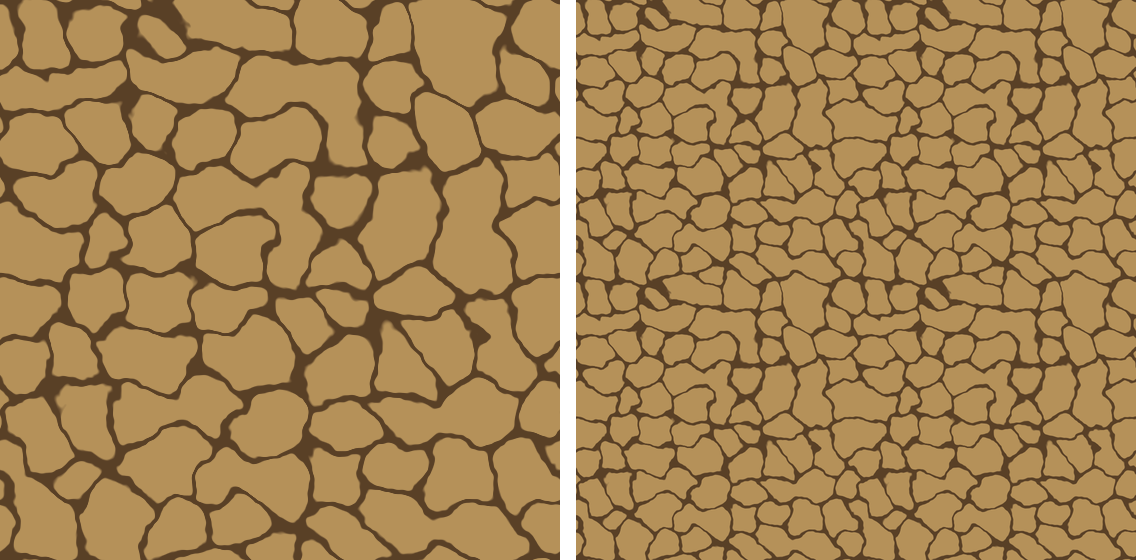
Left: one tile. Right: repeated 2 by 2.
Give the GLSL for this texture, as a WebGL 2 fragment shader.

```glsl
#version 300 es
precision highp float;
// Tiling wall of flat, rounded sandstone pieces set in dark brown mortar.

uniform vec2 u_resolution;
out vec4 fragColor;

const float TAU = 6.2831853;
const vec2 GRID = vec2(9.0, 10.0);           // stone seeds across the canvas
const vec3 STONE = vec3(0.71, 0.57, 0.35);
const vec3 MORTAR = vec3(0.35, 0.25, 0.15);
const float MORTAR_HALF = 0.042;             // in grid cells
const float EDGE_SOFT = 0.012;               // in grid cells
const float ROUNDING = 12.0;                 // lower is rounder

// Three random values per cell, repeating with the grid.
vec3 cellHash(vec2 cell, float seed) {
  vec3 q = fract(vec3(mod(cell, GRID), seed).xyx * vec3(0.1031, 0.1030, 0.0973) + seed * 0.137);
  q += dot(q, q.yzx + 33.33);
  return fract((q.xxy + q.yzz) * q.zyx);
}

// Layered sines with whole periods, so the offset wraps.
vec2 wobble(vec2 uv, vec2 waves, float phase) {
  vec2 a = TAU * (uv.yx * waves + uv * vec2(3.0, 2.0)) + phase;
  return sin(a + 1.3 * sin(TAU * uv * waves.yx + phase * 1.7));
}

// Distance to a seed, less its own size, so large stones crowd out small ones.
float seedDistance(vec2 p, vec2 cell) {
  vec3 h = cellHash(cell, 1.0);
  float pebble = step(0.91, cellHash(cell, 5.0).z);
  float size = mix((h.z - 0.5) * 0.26, -0.27, pebble);
  return length(cell + 0.1 + 0.8 * h.xy - p) - size;
}

// Some cells join a neighbour to form longer or bent stones.
vec2 stoneId(vec2 cell) {
  float h = cellHash(cell, 3.0).x;
  vec2 beside = vec2(step(h, 0.20), 0.0);
  vec2 above = vec2(0.0, step(0.20, h) * step(h, 0.36));
  return cell + beside + above;
}

vec2 nearestStone(vec2 p) {
  vec2 base = floor(p);
  vec2 stone = base;
  float best = 1e5;
  for (int y = -2; y <= 2; y++) {
    for (int x = -2; x <= 2; x++) {
      vec2 cell = base + vec2(x, y);
      float d = seedDistance(p, cell);
      if (d < best) {
        best = d;
        stone = stoneId(cell);
      }
    }
  }
  return stone;
}

// Smooth distance from the middle of the mortar into the stone.
float stoneDepth(vec2 p, vec2 stone) {
  vec2 base = floor(p);
  float inside = 1e-9;
  float outside = 1e-9;
  for (int y = -2; y <= 2; y++) {
    for (int x = -2; x <= 2; x++) {
      vec2 cell = base + vec2(x, y);
      float pull = exp(-ROUNDING * seedDistance(p, cell));
      bool same = distance(stoneId(cell), stone) < 0.5;
      inside += same ? pull : 0.0;
      outside += same ? 0.0 : pull;
    }
  }
  return 0.5 * log(inside / outside) / ROUNDING;
}

void main() {
  vec2 uv = gl_FragCoord.xy / u_resolution;

  // Bend the plane gently, then roughen the outlines.
  vec2 p = uv * GRID;
  p += 0.075 * wobble(uv, vec2(7.0, 8.0), 0.6);
  p += 0.022 * wobble(uv, vec2(19.0, 17.0), 2.1);
  p += 0.006 * wobble(uv, vec2(43.0, 47.0), 4.0);

  // Mortar that thins and thickens.
  float swell = dot(wobble(uv, vec2(5.0, 6.0), 3.2), vec2(0.005));
  float depth = stoneDepth(p, nearestStone(p)) - MORTAR_HALF - swell;

  float pixel = GRID.y / min(u_resolution.x, u_resolution.y);
  float soft = max(EDGE_SOFT, 0.6 * pixel);
  fragColor = vec4(mix(MORTAR, STONE, smoothstep(-soft, soft, depth)), 1.0);
}
```
